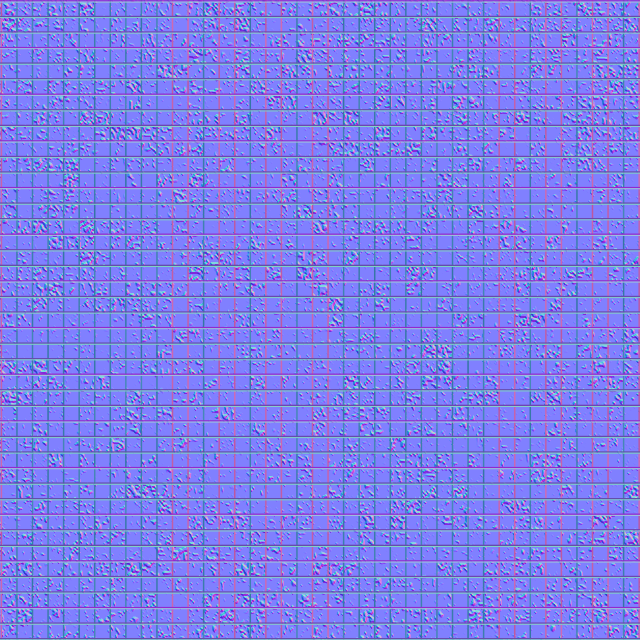
Reproduce this texture map procedurally as a Shadertoy shader.

```glsl
// Tangent-space normal map of a square tile grid with bevelled joints and chipped tiles.

const float TILES = 41.143;               // tiles across and down the canvas
const vec2 JOINT_OFFSET = vec2(0.09, 0.1); // first joint, from the top left, in tiles
const float JOINT_V = 0.095;              // width of vertical joints, in tiles
const float SHADE_H = 0.085;              // width of the lower bevel of a tile
const float LIGHT_H = 0.065;              // width of the upper bevel of a tile
const float GRAIN = 7.5;                  // chips per tile side
const float RELIEF = 0.95;                // steepness of the chips
const float HEAVY_SHARE = 0.05;           // share of badly worn tiles

const vec3 TEAL = vec3(0.24, 0.50, 0.68);
const vec3 ROSE = vec3(0.78, 0.38, 0.66);
const vec3 SLATE = vec3(0.38, 0.31, 0.66);
const vec3 MAGENTA = vec3(0.58, 0.16, 0.80);
const vec3 MINT = vec3(0.48, 0.83, 0.76);
const vec3 PALE = vec3(0.66, 0.76, 0.88);

float hash(vec2 p) {
    vec3 q = fract(vec3(p.xyx) * 0.1031);
    q += dot(q, q.yzx + 33.33);
    return fract((q.x + q.y) * q.z);
}

float valueNoise(vec2 p) {
    vec2 i = floor(p), f = fract(p);
    f = f * f * (3.0 - 2.0 * f);
    float low = mix(hash(i), hash(i + vec2(1, 0)), f.x);
    float high = mix(hash(i + vec2(0, 1)), hash(i + vec2(1, 1)), f.x);
    return mix(low, high, f.y);
}

// Box-filtered coverage of the interval [a, b] by a pixel of the given width
float band(float x, float a, float b, float pixel) {
    return clamp((min(x + 0.5 * pixel, b) - max(x - 0.5 * pixel, a)) / pixel, 0.0, 1.0);
}

// Wear grows toward the top and bottom rows; a few tiles are worn everywhere
float tileWear(vec2 tile) {
    float height = 1.0 - tile.y / TILES;
    float rim = max(smoothstep(0.55, 1.0, height), 0.7 * smoothstep(0.3, 0.0, height));
    float wear = 0.52 * pow(hash(tile + 7.0), mix(2.0, 0.8, rim));
    float heavy = step(1.0 - HEAVY_SHARE * (1.0 + rim), hash(tile + 91.0));
    return mix(wear, 0.8, heavy);
}

float chipHeight(vec2 p, float wear) {
    float threshold = 0.95 - 0.5 * wear;
    return smoothstep(threshold - 0.1, threshold + 0.1, valueNoise(p * GRAIN));
}

vec3 chippedNormal(vec2 p, float wear) {
    vec2 e = vec2(0.5 / GRAIN, 0.0);
    vec2 slope = vec2(chipHeight(p + e.xy, wear) - chipHeight(p - e.xy, wear),
                      chipHeight(p - e.yx, wear) - chipHeight(p + e.yx, wear));
    return normalize(vec3(-RELIEF * slope, 1.0)) * 0.5 + 0.5;
}

void mainImage(out vec4 fragColor, in vec2 fragCoord) {
    // Tile coordinates, counted from the top left
    vec2 uv = fragCoord / iResolution.xy;
    vec2 p = vec2(uv.x, 1.0 - uv.y) * TILES - JOINT_OFFSET;
    vec2 pixel = TILES / iResolution.xy;
    vec2 tile = floor(p);
    vec2 joint = floor(p + 0.5);
    vec2 d = p - joint;

    // Tile faces with clustered chips
    float wear = tileWear(tile) * (0.65 + 0.6 * valueNoise(p * 2.3 + 40.0));
    vec3 color = chippedNormal(p + 5.0, wear);

    // Vertical joints: teal, with scattered pairs of rose ones
    float group = floor((joint.x + 1.0) / 3.0);
    float paired = 1.0 - step(0.5, abs(mod(joint.x, 3.0) - 1.0));
    float rose = (1.0 - paired) * step(0.52, hash(vec2(group, 3.0)));
    vec3 vertical = mix(TEAL, ROSE, rose);
    vertical += 0.08 * (hash(vec2(joint.x, tile.y)) - 0.5);
    color = mix(color, vertical, band(d.x, -0.5 * JOINT_V, 0.5 * JOINT_V, pixel.x));

    // Horizontal joints: dark bevel above, light bevel below, stronger every third row
    float strong = 1.0 - step(0.5, mod(joint.y, 3.0));
    float tint = 0.3 * hash(vec2(joint.y, 17.0));
    vec3 shade = mix(SLATE, MAGENTA, max(strong, tint));
    vec3 light = mix(MINT, PALE, max(0.8 * strong, tint));
    color = mix(color, shade, band(d.y, -SHADE_H, 0.0, pixel.y));
    color = mix(color, light, band(d.y, 0.0, LIGHT_H, pixel.y));

    fragColor = vec4(color, 1.0);
}
```
